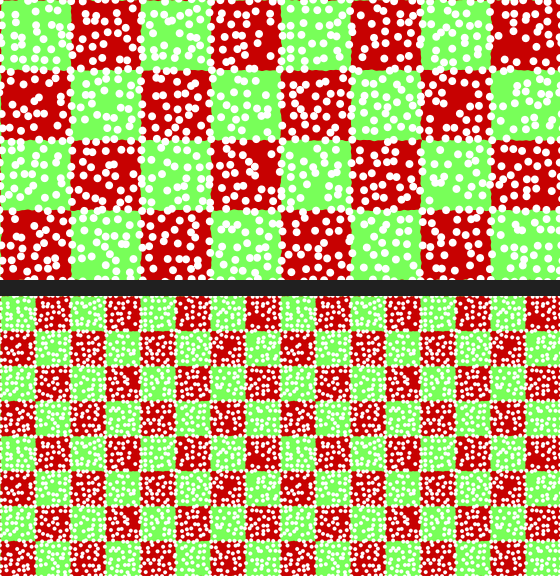
Top: one tile. Bottom: repeated 2 by 2.
A Shadertoy shader for this pattern:

```glsl
// Red and green checkerboard with wavering edges, scattered with white dots.
const vec2 CHECKS = vec2(8.0, 4.0);       // checks across and down
const float DOTS_PER_CHECK = 6.0;         // dot lattice steps along one check
const float DOT_RADIUS = 0.056;           // in checks
const float DOT_KEEP = 0.89;              // share of lattice points with a dot
const float JITTER = 0.36;                // dot offset, in lattice steps
const float SEAM_JITTER = 0.16;           // smaller offset across check seams
const float WOBBLE = 0.006;               // edge waver, in checks
const vec2 SHIFT = vec2(0.014, -0.004);   // offset of the checks
const vec3 RED = vec3(0.78, 0.005, 0.005);
const vec3 GREEN = vec3(0.47, 1.0, 0.35);
const vec3 WHITE = vec3(1.0);
const float TAU = 6.2831853;

vec3 hash3(vec2 id) {
    uvec3 v = uvec3(uint(id.x), uint(id.y), 7u) * 1664525u + 1013904223u;
    v.x += v.y * v.z; v.y += v.z * v.x; v.z += v.x * v.y;
    v ^= v >> 16u;
    v.x += v.y * v.z; v.y += v.z * v.x; v.z += v.x * v.y;
    return vec3(v >> 8u) / 16777216.0;
}

// Layered sines with whole cycles over the canvas, so they wrap.
vec2 edgeWobble(vec2 uv) {
    vec2 a = TAU * uv;
    return WOBBLE * vec2(
        sin(11.0 * a.y + 3.0 * a.x) + 0.7 * sin(23.0 * a.y - 5.0 * a.x) + 0.5 * sin(41.0 * a.y + 7.0 * a.x),
        sin(19.0 * a.x + 3.0 * a.y) + 0.7 * sin(43.0 * a.x - 5.0 * a.y) + 0.5 * sin(79.0 * a.x + 7.0 * a.y));
}

// Signed distance to the nearest edge per axis, positive in even checks.
vec2 checkDistance(vec2 p) {
    return 0.5 - abs(mod(p + 0.5, 2.0) - 1.0);
}

// Distance to the nearest dot centre, in checks.
float dotDistance(vec2 p) {
    vec2 q = p * DOTS_PER_CHECK;
    vec2 base = floor(q + 0.5);
    float nearest = 10.0;
    for (int y = -1; y <= 1; y++) {
        for (int x = -1; x <= 1; x++) {
            vec2 id = base + vec2(x, y);
            vec3 h = hash3(mod(id, CHECKS * DOTS_PER_CHECK));
            if (h.z > DOT_KEEP) continue;
            vec2 onSeam = 1.0 - step(0.5, mod(id, DOTS_PER_CHECK));
            vec2 reach = mix(vec2(JITTER), vec2(SEAM_JITTER), onSeam);
            vec2 centre = id + (2.0 * h.xy - 1.0) * reach;
            nearest = min(nearest, length(q - centre));
        }
    }
    return nearest / DOTS_PER_CHECK;
}

void mainImage(out vec4 fragColor, in vec2 fragCoord) {
    vec2 uv = fragCoord / iResolution.xy;
    vec2 p = uv * CHECKS - SHIFT;
    float pixel = CHECKS.y / iResolution.y;

    // Checks
    vec2 side = clamp(2.0 * checkDistance(p + edgeWobble(uv)) / pixel, -1.0, 1.0);
    vec3 color = mix(GREEN, RED, 0.5 + 0.5 * side.x * side.y);

    // Dots
    float cover = clamp(0.5 + (DOT_RADIUS - dotDistance(p)) / pixel, 0.0, 1.0);
    color = mix(color, WHITE, cover);

    fragColor = vec4(color, 1.0);
}
```
